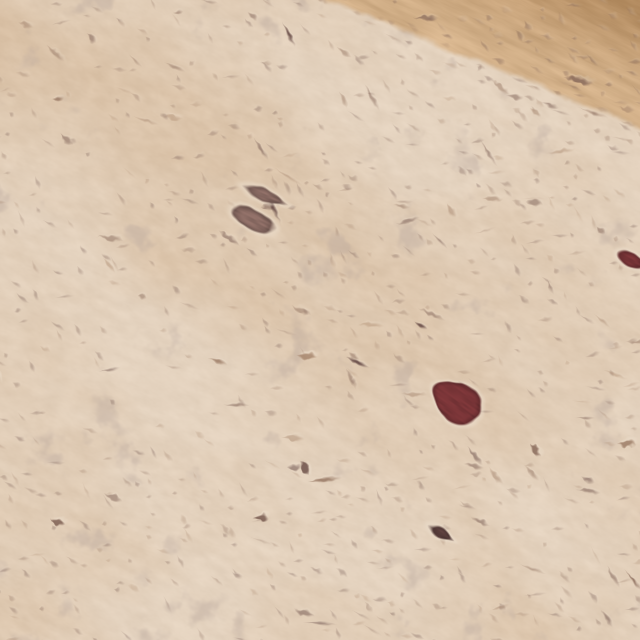
A Shadertoy shader for this texture:

```glsl
// Pale beach sand seen at a slant, with a darker wet strip in the upper corner.
// Stretched value noise makes the sand; hashed grids scatter chips and twigs,
// and a tapered superellipse forms the few larger petals and leaves.

#define PALE_SAND vec3(0.895, 0.826, 0.748)
#define TAN_SAND vec3(0.852, 0.755, 0.648)
#define WET_SAND vec3(0.825, 0.690, 0.535)
#define DEEP_WET vec3(0.710, 0.555, 0.385)
#define CHIP_DARK vec3(0.36, 0.25, 0.24)
#define CHIP_WARM vec3(0.70, 0.57, 0.46)
#define CHIP_LIGHT vec3(0.935, 0.885, 0.82)
#define PETAL_RED vec3(0.46, 0.20, 0.21)
#define LEAF_GREY vec3(0.53, 0.41, 0.38)
#define FLOW_ANGLE -0.45
#define GRAIN 0.055
#define SOFT 0.0021

float hash(vec2 p) {
    vec3 q = fract(vec3(p.xyx) * 0.1031);
    q += dot(q, q.yzx + 33.33);
    return fract((q.x + q.y) * q.z);
}

float noise(vec2 p) {
    vec2 i = floor(p), f = fract(p);
    f = f * f * (3.0 - 2.0 * f);
    return mix(mix(hash(i), hash(i + vec2(1, 0)), f.x),
               mix(hash(i + vec2(0, 1)), hash(i + vec2(1, 1)), f.x), f.y);
}

float fbm(vec2 p) {
    float sum = 0.0, amp = 0.5;
    for (int i = 0; i < 4; i++) {
        sum += amp * noise(p);
        p = mat2(0.8, 0.6, -0.6, 0.8) * p * 2.05 + 17.3;
        amp *= 0.5;
    }
    return sum / 0.9375;
}

vec2 turn(vec2 p, float angle) {
    float c = cos(angle), s = sin(angle);
    return vec2(c * p.x + s * p.y, c * p.y - s * p.x);
}

// Height above the slanted border of the wet strip
float wetLine(vec2 p) {
    return p.y - 1.0 + 0.41 * (p.x - 0.51);
}

// Approximate distance to a superellipse that widens along its axis
float petal(vec2 p, vec2 size, float taper, float power) {
    vec2 q = abs(p / size);
    q.y /= 1.0 + taper * clamp(p.x / size.x, -1.0, 1.0);
    return (pow(pow(q.x, power) + pow(q.y, power), 1.0 / power) - 1.0) * size.y;
}

float cover(float d) {
    return 1.0 - smoothstep(-SOFT, SOFT, d);
}

// One hashed grid of chips, each with a pale lit side
vec3 scatter(vec3 color, vec2 uv, float cells, float share, vec2 size,
             float strength, float seed) {
    vec2 home = floor(uv * cells);
    for (int j = -1; j <= 1; j++)
    for (int i = -1; i <= 1; i++) {
        vec2 id = home + vec2(i, j);
        vec2 k = id + seed;
        vec2 center = (id + vec2(hash(k + 3.1), hash(k + 7.7))) / cells;
        float border = exp(-pow(wetLine(center) / 0.035, 2.0));
        float busy = smoothstep(0.25, 0.75, noise(center * 6.0 + seed));
        float odds = share * (0.45 + 0.5 * center.x + 0.6 * busy) + 0.25 * border;
        if (hash(k + 13.9) > odds) continue;

        float angle = FLOW_ANGLE + (hash(k + 21.3) - 0.5) * mix(1.5, 0.3, border);
        vec2 extent = size * (0.5 + vec2(hash(k + 31.7), hash(k + 41.1)));
        vec2 p = turn(uv - center, angle);
        p.y += (noise(uv * 160.0 + seed) - 0.5) * extent.y * 1.2;
        float tone = hash(k + 53.3);
        float lit = cover(petal(p - extent * vec2(0.3, 0.9), extent, 0.2, 1.8));
        float body = cover(petal(p, extent, 0.3, 1.5));
        color = mix(color, CHIP_LIGHT, lit * 0.45 * strength * (1.0 - border));
        color = mix(color, mix(CHIP_DARK, CHIP_WARM, tone), body * strength);
    }
    return color;
}

// A single leaf with a dark margin, a pale rim and fine veins
vec3 leaf(vec3 color, vec2 uv, vec2 center, float angle, vec2 size,
          float taper, float power, vec3 tint) {
    vec2 p = turn(uv - center, angle);
    float d = petal(p, size, taper, power) + (noise(uv * 90.0) - 0.5) * 0.002;
    float vein = noise(p * vec2(60.0, 320.0)) - 0.5;
    float inner = smoothstep(0.0, -0.008, d);
    vec3 skin = tint * (0.83 + 0.2 * inner + 0.14 * vein);
    color = mix(color, CHIP_LIGHT, 0.45 * (1.0 - smoothstep(0.001, 0.007, d)));
    return mix(color, skin, cover(d));
}

void mainImage(out vec4 fragColor, in vec2 fragCoord) {
    vec2 uv = fragCoord / iResolution.xy;
    vec2 flow = turn(uv, FLOW_ANGLE);

    // Dry sand: broad tan band, cloudy patches and soft grain
    float band = exp(-pow((uv.y - 0.92 + 0.66 * uv.x) / 0.15, 2.0));
    float patches = fbm(flow * vec2(4.0, 8.0) + 5.0);
    float tan_ = clamp(0.1 + 0.45 * band + 1.5 * (patches - 0.42), 0.0, 1.0);
    vec3 color = mix(PALE_SAND, TAN_SAND, tan_);
    float grain = fbm(flow * vec2(45.0, 85.0)) - 0.5;
    color += GRAIN * grain * vec3(0.9, 1.0, 1.1);
    float smudge = smoothstep(0.66, 0.85, fbm(uv * 19.0 + 31.0));
    color = mix(color, vec3(0.72, 0.65, 0.61), 0.4 * smudge);

    // Wet strip with streaks that follow the slope
    float rise = wetLine(uv) + 0.016 * (fbm(uv * 24.0) - 0.5);
    float streak = fbm(flow * vec2(14.0, 90.0)) - 0.5;
    vec3 wet = mix(WET_SAND, DEEP_WET, smoothstep(0.03, 0.21, rise));
    color = mix(color, wet + 0.13 * streak, smoothstep(-0.005, 0.008, rise));

    // Fine flecks, small chips, then sparse dark twigs
    color = scatter(color, uv, 48.0, 0.30, vec2(0.0055, 0.0022), 0.28, 11.0);
    color = scatter(color, uv, 21.0, 0.17, vec2(0.0100, 0.0029), 0.48, 47.0);
    color = scatter(color, uv, 10.0, 0.14, vec2(0.0125, 0.0040), 0.85, 83.0);

    // Larger petals and leaves
    color = leaf(color, uv, vec2(0.712, 0.373), -0.62, vec2(0.042, 0.030), 0.30, 1.9, PETAL_RED);
    color = leaf(color, uv, vec2(0.395, 0.657), -0.48, vec2(0.035, 0.015), 0.0, 2.2, LEAF_GREY);
    color = leaf(color, uv, vec2(0.414, 0.695), -0.40, vec2(0.032, 0.010), -0.2, 1.5, LEAF_GREY);
    color = leaf(color, uv, vec2(0.986, 0.594), -0.50, vec2(0.022, 0.011), 0.0, 1.9, PETAL_RED);
    color = leaf(color, uv, vec2(0.689, 0.167), -0.55, vec2(0.019, 0.008), -0.3, 1.5, CHIP_DARK);

    fragColor = vec4(clamp(color, 0.0, 1.0), 1.0);
}
```
